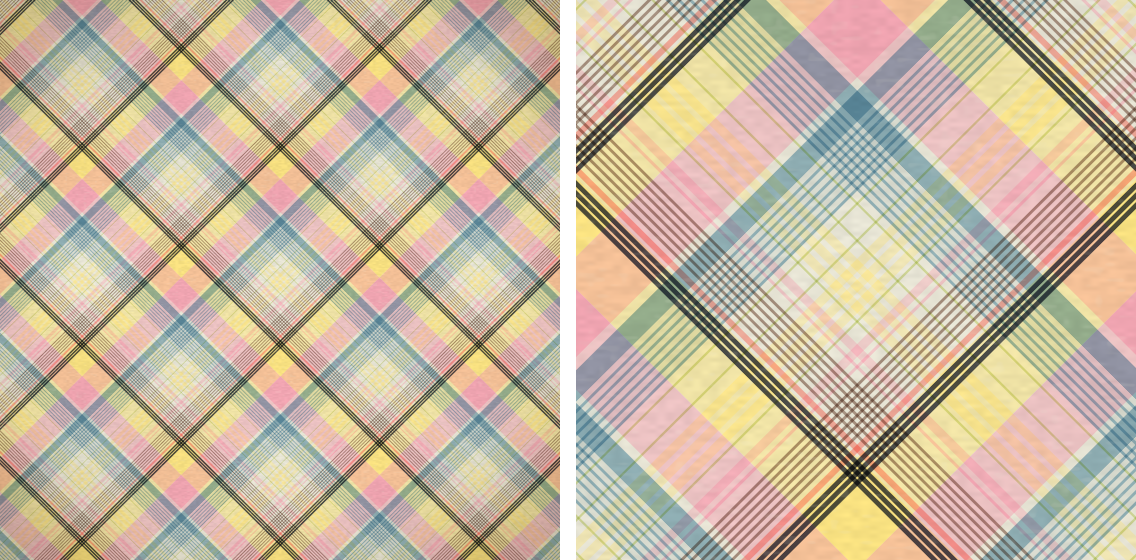
Left, the full canvas; right, a detail of the centre.
This pattern is drawn by a Shadertoy shader. Its source:

```glsl
// Diagonal madras plaid in faded pastels, woven from one sett used as both warp and weft.

// Layout
const vec2  REPEATS  = vec2(2.824, 2.838);   // repeats across and down
const vec2  CROSSING = vec2(0.5007, 0.7376); // one crossing of the dark bands
const float SETT     = 271.0;                // threads in one repeat
const float WRAP     = 150.0;                // thread where the sett restarts, in plain ground

// Yarn colours
const vec3 CREAM  = vec3(0.895, 0.885, 0.825);
const vec3 YELLOW = vec3(0.965, 0.875, 0.500);
const vec3 PINK   = vec3(0.935, 0.640, 0.690);
const vec3 BLUE   = vec3(0.340, 0.510, 0.580);
const vec3 GREEN  = vec3(0.690, 0.740, 0.390);
const vec3 BROWN  = vec3(0.440, 0.330, 0.270);
const vec3 CORAL  = vec3(0.930, 0.460, 0.400);
const vec3 DARK   = vec3(0.090, 0.095, 0.090);

// Wear
const vec2  SLUB_SCALE = vec2(190.0, 400.0);
const float GRAIN      = 0.060;
const float FLECKS     = 0.110;
const float MOTTLE     = 0.060;
const float VIGNETTE   = 0.200;

float hash(vec2 p) {
    vec3 q = fract(vec3(p.xyx) * 0.1031);
    q += dot(q, q.yzx + 33.33);
    return fract((q.x + q.y) * q.z);
}

float noise(vec2 p) {
    vec2 i = floor(p), f = fract(p);
    f = f * f * (3.0 - 2.0 * f);
    return mix(mix(hash(i), hash(i + vec2(1, 0)), f.x),
               mix(hash(i + vec2(0, 1)), hash(i + vec2(1, 1)), f.x), f.y);
}

float fbm(vec2 p) {
    float sum = 0.0, amp = 0.5;
    for (int i = 0; i < 4; i++) {
        sum += amp * noise(p);
        p = p * 2.03 + 17.0;
        amp *= 0.5;
    }
    return sum;
}

// Lays a stripe from thread lo to hi, box filtered over one pixel
void stripe(inout vec3 cloth, vec3 yarn, float s, float lo, float hi, float pixel) {
    float overlap = min(s + 0.5 * pixel, hi) - max(s - 0.5 * pixel, lo);
    cloth = mix(cloth, yarn, clamp(overlap / pixel, 0.0, 1.0));
}

// Evenly spaced stripes, the first one starting at thread lo
void stripes(inout vec3 cloth, vec3 yarn, float s, float lo, float width,
             float gap, int count, float pixel) {
    for (int i = 0; i < count; i++) {
        float start = lo + gap * float(i);
        stripe(cloth, yarn, s, start, start + width, pixel);
    }
}

// Colour of the sett; thread 0 is the middle of the dark band
vec3 sett(float s, float pixel) {
    s = mod(s - WRAP, SETT) + WRAP - SETT;
    vec3 c = CREAM;
    // Pale centre: green pinstripes, yellow and pink bars
    stripes(c, GREEN, s, -107.0, 1.5, 37.0, 2, pixel);
    stripes(c, mix(CREAM, YELLOW, 0.75), s, -98.0, 6.0, 9.5, 3, pixel);
    stripe(c, mix(CREAM, PINK, 0.8), s, -59.0, -53.0, pixel);
    stripe(c, PINK, s, -49.5, -47.5, pixel);
    // Brown pinstripes running into the dark band
    stripes(c, BROWN, s, -41.0, 1.9, 4.6, 6, pixel);
    stripe(c, CORAL, s, -13.0, -9.0, pixel);
    stripe(c, YELLOW, s, -7.0, 44.0, pixel);
    stripes(c, DARK, s, -6.0, 3.2, 4.5, 3, pixel);
    // Broad pink, then blue with its pinstripes
    stripe(c, PINK, s, 44.0, 90.0, pixel);
    stripe(c, BLUE, s, 96.0, 110.5, pixel);
    stripe(c, mix(CREAM, BLUE, 0.2), s, 110.5, 141.0, pixel);
    stripes(c, BLUE, s, 114.0, 1.9, 5.2, 6, pixel);
    stripe(c, GREEN, s, 147.0, 148.5, pixel);
    return c;
}

void mainImage(out vec4 fragColor, in vec2 fragCoord) {
    float size = min(iResolution.x, iResolution.y);
    vec2 uv = fragCoord / size;
    float pixel = SETT * length(REPEATS) / size;

    // Threads counted down to the right and down to the left
    vec2 d = (uv - CROSSING) * REPEATS * SETT;
    vec3 warp = sett(-d.y + d.x, pixel);
    vec3 weft = sett(-d.y - d.x, pixel);
    vec3 color = sqrt(warp * weft);

    // Slubby horizontal grain with pale worn flecks
    float slub = noise(uv * SLUB_SCALE);
    float patches = fbm(uv * 9.0 + 4.0);
    color *= 1.0 + GRAIN * (slub - 0.5);
    float fleck = smoothstep(0.68, 0.95, noise(uv * SLUB_SCALE * 0.8 + 31.0));
    color = mix(color, CREAM, FLECKS * fleck * (0.5 + patches));

    // Soft mottling and aged edges
    color *= 1.0 + MOTTLE * (fbm(uv * 4.0) - 0.5);
    vec2 edge = (fragCoord / iResolution.xy - 0.5) * 2.0;
    float age = VIGNETTE * smoothstep(0.5, 2.0, dot(edge, edge));
    color *= 1.0 - age * vec3(0.7, 0.8, 1.0);

    fragColor = vec4(color, 1.0);
}
```
